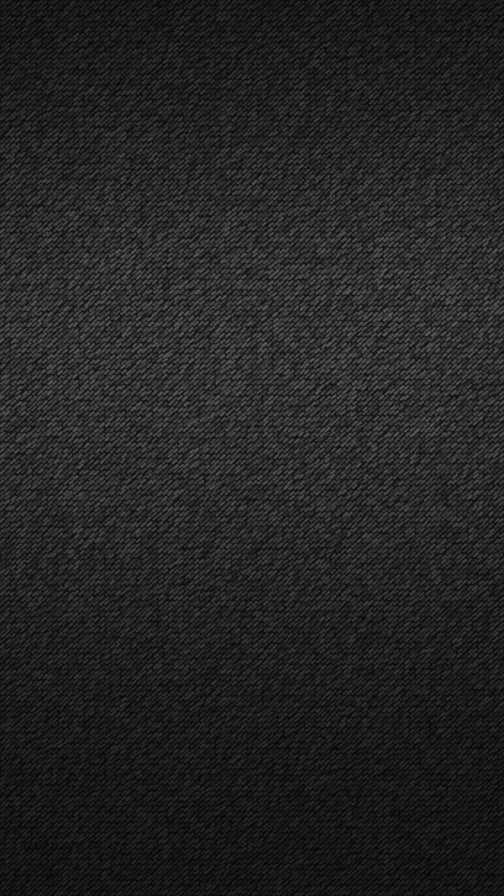
Reproduce this texture procedurally as a Shadertoy shader.

```glsl
// Dark twill cloth: 96 by 170 short slanted stitches lined up into rising
// diagonal ribs. Each stitch varies in place, thickness and brightness, and
// a soft band of light lies across the upper half.

float hash(vec2 p) {
    vec3 q = fract(p.xyx * vec3(0.1031, 0.1030, 0.0973));
    q += dot(q, q.yzx + 33.33);
    return fract((q.x + q.y) * q.z);
}

float valueNoise(vec2 p) {
    vec2 i = floor(p), f = fract(p);
    f = f * f * (3.0 - 2.0 * f);
    return mix(mix(hash(i), hash(i + vec2(1, 0)), f.x),
               mix(hash(i + vec2(0, 1)), hash(i + vec2(1, 1)), f.x), f.y);
}

float segmentDistance(vec2 p, vec2 halfSpan) {
    float t = clamp(dot(p, halfSpan) / dot(halfSpan, halfSpan), -1.0, 1.0);
    return length(p - halfSpan * t);
}

// Brightness of the stitches around a point given in stitch units
float twill(vec2 p, float pixel) {
    vec2 cell = floor(p);
    float cover = 0.0;
    for (int y = -1; y <= 1; y++) {
        for (int x = -1; x <= 1; x++) {
            vec2 id = cell + vec2(x, y);
            vec2 jitter = vec2(hash(id + 11.0), hash(id + 47.0)) - 0.5;
            float d = segmentDistance(p - id - 0.5 - 0.30 * jitter, vec2(0.31, 0.26));
            float radius = 0.18 + 0.09 * hash(id + 83.0);
            float soft = 0.07 + 0.4 * pixel;
            float strand = 1.0 - smoothstep(radius - soft, radius + soft, d);
            cover = max(cover, strand * mix(0.6, 1.2, hash(id)));
        }
    }
    return cover;
}

// Light falls off slowly downward and faster toward the top
float lightBand(vec2 uv) {
    float offset = uv.y - 0.63 - 0.02 * (uv.x - 0.5);
    float reach = offset > 0.0 ? 0.27 : 0.35;
    return 0.076 + 0.122 * exp(-offset * offset / (reach * reach));
}

void mainImage(out vec4 fragColor, in vec2 fragCoord) {
    vec2 uv = fragCoord / iResolution.xy;
    vec2 p = uv * vec2(96.0, 170.0);
    float pixel = 96.0 / iResolution.x;

    // Uneven yarn tension bends the ribs a little
    vec2 bend = vec2(valueNoise(p * 0.2), valueNoise(p * 0.2 + 50.0)) - 0.5;
    float shade = mix(0.55, 1.50, twill(p + 0.35 * bend, pixel));

    // Fibre grain and very faint upright streaks
    shade += 0.40 * (valueNoise(p * 2.3) - 0.5);
    shade *= 1.0 + 0.06 * (valueNoise(vec2(p.x * 0.8, p.y * 0.03)) - 0.5);

    // Slight darkening at the left and right borders
    shade *= 1.0 - 0.06 * pow(abs(2.0 * uv.x - 1.0), 4.0);

    fragColor = vec4(vec3(lightBand(uv) * shade), 1.0);
}
```
